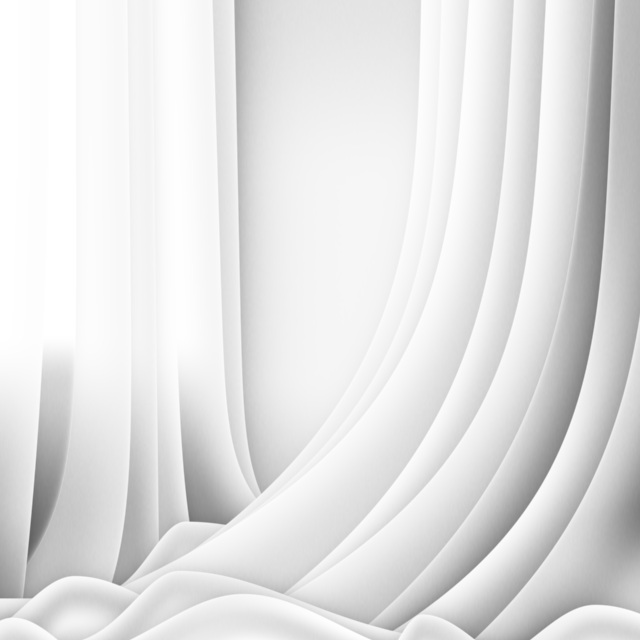
Write a three.js fragment shader that draws this background.

```glsl
// Sheer white curtains sweeping down to soft folds of cloth in front of a pale wall.
#define EDGE_BLUR 0.0016
#define RIM_WIDTH 0.0045
#define RIM_GAIN 0.65
#define SHADOW_WIDTH 0.014
#define WALL_TONE 0.965
#define WEAVE_SCALE 420.0
#define WEAVE_GAIN 0.014
#define HILL_DROP 0.12

varying vec2 vUv;

float hash(vec2 p) {
  vec3 q = fract(vec3(p.xyx) * 0.1031);
  q += dot(q, q.yzx + 33.33);
  return fract((q.x + q.y) * q.z);
}

float noise(vec2 p) {
  vec2 i = floor(p), f = fract(p);
  f = f * f * (3.0 - 2.0 * f);
  return mix(mix(hash(i), hash(i + vec2(1.0, 0.0)), f.x),
             mix(hash(i + vec2(0.0, 1.0)), hash(i + 1.0), f.x), f.y);
}

// Distance to the hem x = start + lean * drop + flare * drop^power, positive to the right.
float hemDistance(vec2 p, vec4 hem) {
  float drop = max(1.0 - p.y, 0.001);
  float x = hem.x + hem.y * drop + hem.z * pow(drop, hem.w);
  float slope = hem.y + hem.z * hem.w * pow(drop, hem.w - 1.0);
  return (p.x - x) / sqrt(1.0 + slope * slope);
}

// Lays cloth over the scene where dist > 0, with a lit rim and a shadow behind it.
float layCloth(float scene, float dist, float tone, float shadow) {
  float rim = RIM_GAIN * exp(-max(dist, 0.0) / RIM_WIDTH);
  float behind = scene * (1.0 - shadow * exp(min(dist, 0.0) / SHADOW_WIDTH));
  return mix(behind, mix(tone, 1.0, rim), smoothstep(-EDGE_BLUR, EDGE_BLUR, dist));
}

// Tones: hem and inside at the top, then hem and inside at the bottom.
float fold(float scene, float dist, float width, vec4 tones, float low, float shadow) {
  vec2 ends = mix(tones.xy, tones.zw, low);
  float tone = mix(ends.x, ends.y, smoothstep(0.0, width, dist));
  return layCloth(scene, dist, tone, shadow);
}

// A rounded heap of cloth with its own width on each side of the peak.
float hill(float scene, vec2 p, vec2 peak, vec2 widths, float tone) {
  float side = p.x - peak.x;
  float q = side / (side < 0.0 ? widths.x : widths.y);
  float bell = exp(-q * q);
  float slope = 2.0 * HILL_DROP * bell * q / (side < 0.0 ? widths.x : widths.y);
  float dist = (peak.y - HILL_DROP * (1.0 - bell) - p.y) / sqrt(1.0 + slope * slope);
  float shade = tone - 0.10 * smoothstep(0.0, 0.035, dist) + 0.12 * smoothstep(0.03, 0.08, dist);
  shade += 0.025 * sin(95.0 * dist + 14.0 * p.x);
  return layCloth(scene, dist, shade, 0.10);
}

float wall(vec2 p) {
  float corner = 0.19 * exp(-max(p.x - 0.372, 0.0) / 0.035);
  float top = 0.075 * smoothstep(0.7, 1.05, p.y);
  float floorShade = 0.16 * smoothstep(0.42, 0.2, p.y) * smoothstep(0.6, 0.36, p.x);
  return WALL_TONE - corner - top - floorShade;
}

// Straight drapes, laid from right to left.
float leftDrapes(float c, vec2 p) {
  float low = smoothstep(0.48, 0.17, p.y);
  float s = 0.16 * low;
  c = fold(c, -hemDistance(p, vec4(0.366, 0.02, 0.6, 12.0)), 0.03, vec4(0.92, 0.9, 0.88, 0.8), low, 0.06);
  c = fold(c, -hemDistance(p, vec4(0.332, 0.03, 0.9, 12.0)), 0.07, vec4(0.96, 1.0, 0.9, 0.58), low, 0.04);
  c = fold(c, -hemDistance(p, vec4(0.26, 0.03, 0.06, 8.0)), 0.03, vec4(1.0, 1.0, 0.9, 0.8), low, s);
  c = fold(c, -hemDistance(p, vec4(0.238, 0.012, 0.0, 2.0)), 0.04, vec4(0.95, 0.99, 0.84, 0.7), low, 0.05);
  c = fold(c, -hemDistance(p, vec4(0.199, 0.012, -0.075, 8.0)), 0.09, vec4(0.97, 1.0, 0.88, 0.78), low, 0.05);
  // The gap darkens quickly below the bright window light.
  float gap = mix(1.0, 0.84, smoothstep(0.48, 0.40, p.y)) - 0.4 * smoothstep(0.42, 0.14, p.y);
  c = layCloth(c, -hemDistance(p, vec4(0.1185, 0.002, -0.21, 8.0)), gap, 0.03);
  float fall = 0.2 * smoothstep(0.22, 0.06, p.y);
  c = fold(c, -hemDistance(p, vec4(0.078, 0.0, -0.05, 2.5)), 0.07, vec4(0.99, 1.0, 0.87, 0.72) - fall, low, s);
  return c;
}

// Swept drapes, laid from left to right.
float rightDrapes(float c, vec2 p) {
  float low = smoothstep(0.85, 0.22, p.y);
  c = fold(c, hemDistance(p, vec4(0.658, -0.02, -0.57, 3.43)), 0.04, vec4(0.99, 0.97, 0.96, 0.95), low, 0.03);
  c = fold(c, hemDistance(p, vec4(0.69, -0.03, -0.62, 3.7)), 0.045, vec4(0.98, 0.94, 0.97, 0.92), low, 0.02);
  c = fold(c, hemDistance(p, vec4(0.733, -0.07, -0.677, 4.0)), 0.085, vec4(0.99, 0.86, 0.97, 0.88), low, 0.04);
  c = fold(c, hemDistance(p, vec4(0.803, -0.05, -0.41, 3.57)), 0.05, vec4(0.95, 0.84, 0.98, 0.88), low, 0.05);
  c = fold(c, hemDistance(p, vec4(0.853, -0.05, -0.484, 4.25)), 0.085, vec4(0.98, 0.82, 0.95, 0.82), low, 0.07);
  c = fold(c, hemDistance(p, vec4(0.927, -0.06, -0.32, 3.6)), 0.07, vec4(0.6, 0.48, 0.86, 0.6), low, 0.06);
  c = fold(c, hemDistance(p, vec4(0.961, -0.04, -0.33, 4.9)), 0.085, vec4(0.74, 0.68, 0.97, 0.64), low, 0.12);
  c = fold(c, hemDistance(p, vec4(1.03, -0.03, -0.26, 4.0)), 0.11, vec4(0.85, 0.8, 0.87, 0.44), low, 0.05);
  return c + 0.4 * smoothstep(0.16, 0.0, length((p - vec2(1.02, 0.06)) * vec2(0.8, 1.0)));
}

void main() {
  vec2 p = vUv;
  float c = leftDrapes(wall(p), p);
  c = hill(c, p, vec2(0.29, 0.185), vec2(0.076, 0.3), 0.95);
  c = rightDrapes(c, p);

  // Heaped cloth on the floor, back to front.
  c = hill(c, p, vec2(0.117, 0.1), vec2(0.113, 0.19), 0.94);
  c = hill(c, p, vec2(0.28, 0.108), vec2(0.1, 0.27), 0.95);
  c = hill(c, p, vec2(0.38, 0.072), vec2(0.185, 0.21), 0.97);
  c = hill(c, p, vec2(0.02, 0.035), vec2(0.1, 0.12), 0.95);
  c = hill(c, p, vec2(0.66, 0.04), vec2(0.06, 0.13), 0.94);
  c = hill(c, p, vec2(0.93, 0.055), vec2(0.13, 0.2), 0.95);

  // Fine weave, strongest in the mid tones.
  float weave = noise(p * vec2(WEAVE_SCALE, WEAVE_SCALE * 0.4)) - 0.5;
  c += WEAVE_GAIN * weave * smoothstep(1.0, 0.8, c);
  gl_FragColor = vec4(vec3(clamp(c, 0.0, 1.0)), 1.0);
}
```
